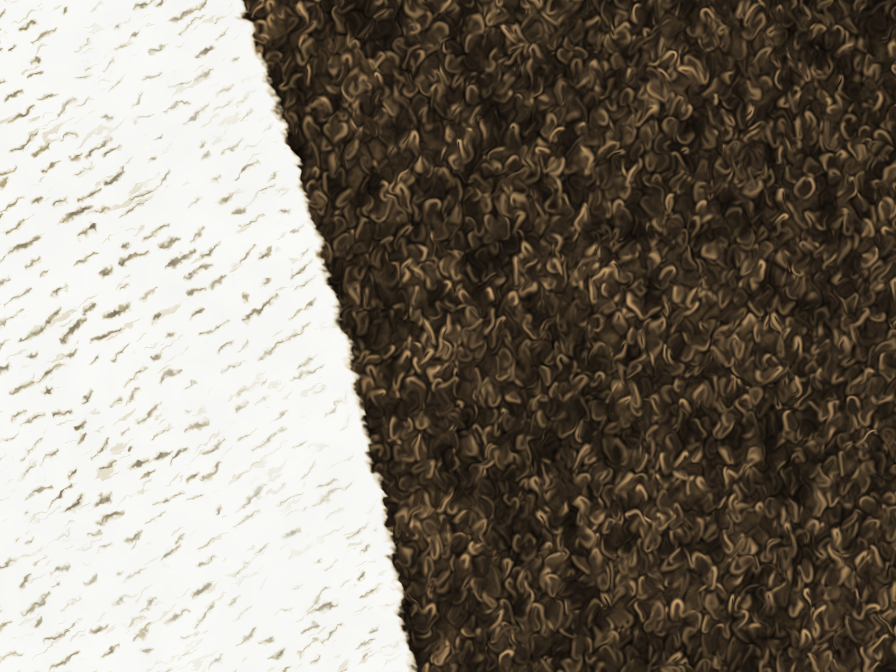
Reproduce this texture procedurally as a WebGL 2 fragment shader.

```glsl
#version 300 es
precision highp float;
// Brown looped terry cloth beside a bright white knit with small slanted stitches.
uniform vec2 u_resolution;
out vec4 fragColor;

float hash(vec2 p) {
  vec3 q = fract(p.xyx * vec3(0.1031, 0.103, 0.0973));
  q += dot(q, q.yzx + 33.33);
  return fract((q.x + q.y) * q.z);
}

float noise(vec2 p) {
  vec2 i = floor(p), f = fract(p);
  f = f * f * (3.0 - 2.0 * f);
  return mix(mix(hash(i), hash(i + vec2(1, 0)), f.x),
             mix(hash(i + vec2(0, 1)), hash(i + vec2(1, 1)), f.x), f.y);
}

float fbm(vec2 p) {
  return 0.53 * noise(p) + 0.3 * noise(p * 2.1 + 7.3) + 0.17 * noise(p * 4.3 + 19.1);
}

vec2 turn(vec2 p, float angle) {
  float c = cos(angle), s = sin(angle);
  return vec2(c * p.x - s * p.y, s * p.x + c * p.y);
}

// Soft yarn hooks and loops, some in deep shade, painted over dark gaps
vec3 terry(vec2 p) {
  vec3 color = mix(vec3(0.10, 0.08, 0.06), vec3(0.34, 0.27, 0.18), fbm(p * 75.0));
  p += 0.010 * (vec2(noise(p * 60.0), noise(p * 60.0 + 31.0)) - 0.5);
  vec2 cell = vec2(0.030, 0.040);
  for (int layer = 0; layer < 5; layer++) {
    vec2 grid = p / cell + float(layer) * vec2(0.37, 0.61);
    for (int j = -1; j <= 1; j++)
    for (int i = -1; i <= 1; i++) {
      vec2 id = floor(grid) + vec2(i, j);
      vec2 key = id + float(layer) * 57.0 + 100.0;
      vec2 jitter = vec2(hash(key), hash(key + 11.7));
      vec2 q = turn((grid - id - jitter) * cell, 0.15 + 1.7 * (hash(key + 23.1) - 0.5)) + 1e-5;
      vec2 radius = vec2(mix(0.0040, 0.0085, hash(key + 37.9)), mix(0.009, 0.018, hash(key + 41.3)));
      float f = length(q / radius);
      float d = (f - 1.0) * f / max(length(q / (radius * radius)), 1e-4);
      float gap = 6.2832 * hash(key + 53.3);
      float open = smoothstep(-0.6, 0.5, dot(q / radius / max(f, 0.01), vec2(cos(gap), sin(gap))));
      float light = hash(key + 67.7);
      float sheen = smoothstep(0.0, 0.9, light) * (0.8 + 0.2 * q.y / radius.y);
      vec3 yarn = mix(vec3(0.16, 0.125, 0.09), vec3(0.70, 0.56, 0.38), sheen);
      vec3 hollow = mix(vec3(0.13, 0.10, 0.075), yarn * 0.7, hash(key + 83.0));
      color *= 1.0 - 0.6 * open * smoothstep(0.0095, 0.001, d) * smoothstep(-0.007, 0.0, d);
      color = mix(color, hollow, 0.5 * smoothstep(0.002, -0.004, d));
      color = mix(color, yarn, 0.92 * open * smoothstep(0.0058, 0.0, abs(d)));
    }
  }
  return color;
}

// Ragged diagonal stitches, joined here and there by faint wisps
vec3 knit(vec2 p, float inside) {
  vec3 color = vec3(0.985, 0.985, 0.975) - 0.025 * fbm(p * 14.0);
  vec2 warped = p + 0.016 * (vec2(fbm(p * 60.0), fbm(p * 60.0 + 40.0)) - 0.5);
  vec2 cell = vec2(0.058, 0.030);
  vec2 grid = turn(warped, -0.45) / cell;
  float patchy = smoothstep(0.2, 0.65, noise(p * 7.0 + 3.0));
  float density = mix(0.55, 1.0, patchy) * mix(1.0, 0.75, smoothstep(0.0, 0.35, p.x));
  density *= smoothstep(0.0, 0.05, inside);
  float ragged = 0.004 * (fbm(p * 130.0) - 0.5);
  float nearest = 0.02;
  for (int j = -1; j <= 1; j++)
  for (int i = -1; i <= 1; i++) {
    vec2 id = floor(grid) + vec2(i, j);
    vec2 key = id + 300.0;
    vec2 jitter = 0.1 + 0.8 * vec2(hash(key), hash(key + 13.3));
    vec2 q = turn((grid - id - jitter) * cell, -0.15 + 0.5 * (hash(key + 29.0) - 0.5));
    float reach = mix(0.004, 0.024, hash(key + 43.0));
    float along = clamp(q.x, -reach, reach);
    float width = mix(0.0008, 0.0046, hash(key + 59.0)) * (1.0 - 0.6 * abs(along) / reach);
    nearest = min(nearest, length(q - vec2(along, 0)) - width + ragged + 0.0025 * (1.0 - density));
  }
  float wisp = fbm(turn(warped, -0.6) * vec2(24.0, 120.0));
  float tone = noise(p * 110.0 + 9.0);
  color = mix(color, vec3(0.84, 0.80, 0.66), 0.6 * density * smoothstep(0.68, 0.80, wisp));
  color = mix(color, vec3(0.86, 0.82, 0.69), 0.75 * density * smoothstep(0.0045, 0.0, nearest));
  vec3 thread = mix(vec3(0.42, 0.39, 0.32), vec3(0.74, 0.69, 0.55), tone);
  return mix(color, thread, density * smoothstep(0.0018, -0.0022, nearest));
}

void main() {
  vec2 p = gl_FragCoord.xy / u_resolution.y;

  // Gently bowed boundary with tufts of pile sticking out
  float edge = 0.616 - 0.15 * p.y - 0.108 * p.y * p.y;
  edge += 0.030 * (fbm(turn(p, 0.4) * vec2(36.0, 58.0)) - 0.5);
  edge += 0.008 * (noise(turn(p, 0.5) * vec2(90.0, 150.0)) - 0.5);
  float side = p.x - edge;

  // Pile lighting: shaded rim, dark clumps, broad drift and a dimmer far side
  vec3 pile = terry(p);
  pile *= 0.93 + 0.22 * noise(p * 9.0 + 5.0);
  pile *= mix(0.72, 1.08, smoothstep(0.15, 0.6, noise(p * vec2(34.0, 26.0) + 60.0)));
  pile *= mix(0.72, 1.0, smoothstep(0.0, 0.03, side));
  pile *= 1.0 - 0.12 * smoothstep(0.9, 1.33, p.x) * p.y;

  // White cloth with a warm fringe along the boundary
  vec3 cloth = knit(p, -side);
  cloth = mix(cloth, vec3(0.76, 0.66, 0.45), 0.6 * smoothstep(-0.010, 0.0, side));

  fragColor = vec4(mix(cloth, pile, smoothstep(-0.004, 0.004, side)), 1.0);
}
```
